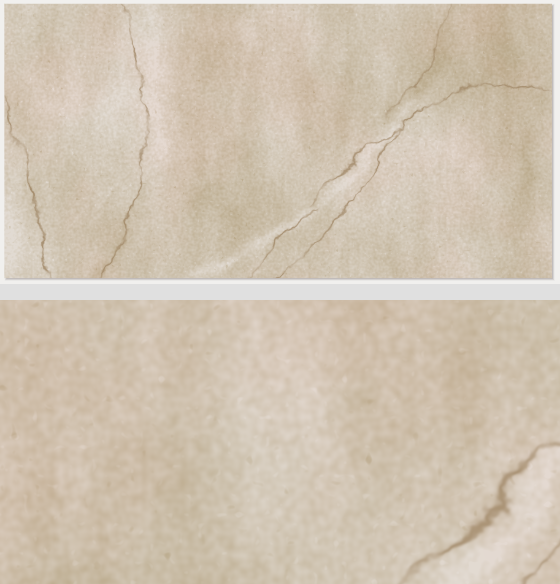
Top, the full canvas; bottom, a detail of the centre.
Write a WebGL 2 fragment shader that draws this texture.

```glsl
#version 300 es
precision highp float;
// A polished beige stone slab on a pale ground with a thin drop shadow.
// Gradient noise gives clouds, upright streaks and grain; warped, bent strokes
// give the light bands and brown cracks. Lengths are in canvas heights.

uniform vec2 u_resolution;
out vec4 fragColor;

const vec3 GROUND = vec3(0.945, 0.943, 0.935);
const vec3 SHADOW = vec3(0.73, 0.71, 0.71);
const vec3 STONE = vec3(0.822, 0.780, 0.712);
const vec3 TONE_STEP = vec3(0.034, 0.042, 0.061);  // one step lighter
const vec3 BLUSH = vec3(0.014, -0.006, -0.004);
const vec3 CRACK = vec3(0.62, 0.52, 0.39);
const vec2 MARGIN_LOW = vec2(0.0154, 0.0205);
const vec2 MARGIN_HIGH = vec2(0.028, 0.013);
const float EDGE = 0.002;
const float CLOUD = 1.5;
const float STREAK = 0.75;
const float GRAIN = 1.0;
const float WARP = 0.034;
const float HAIR = 0.0042;  // crack half width

vec2 hashGradient(vec2 cell) {
  vec3 h = fract(cell.xyx * vec3(0.1031, 0.1030, 0.0973));
  h += dot(h, h.yzx + 33.33);
  float angle = 6.28318 * fract((h.x + h.y) * h.z);
  return vec2(cos(angle), sin(angle));
}

float noise(vec2 p) {
  vec2 i = floor(p), f = fract(p);
  vec2 u = f * f * f * (f * (f * 6.0 - 15.0) + 10.0);
  vec2 e = vec2(0.0, 1.0);
  float low = mix(dot(hashGradient(i), f),
                  dot(hashGradient(i + e.yx), f - e.yx), u.x);
  float high = mix(dot(hashGradient(i + e), f - e),
                   dot(hashGradient(i + e.yy), f - e.yy), u.x);
  return mix(low, high, u.y);
}

float fbm(vec2 p) {
  float sum = 0.0, amp = 1.0;
  for (int k = 0; k < 5; k++) {
    sum += amp * noise(p);
    p = mat2(1.6, 1.2, -1.2, 1.6) * p + 17.3;
    amp *= 0.55;
  }
  return sum;
}

// Soft stroke from a to b, bowed to the left of its direction by bend.
float stroke(vec2 p, vec2 a, vec2 b, float bend, float width) {
  float len = distance(a, b);
  vec2 dir = (b - a) / len, q = p - a;
  float t = dot(q, dir) / len;
  float s = dot(q, vec2(-dir.y, dir.x)) - 4.0 * bend * t * (1.0 - t);
  float ends = smoothstep(-0.05, 0.05, t) * smoothstep(1.05, 0.95, t);
  return ends * exp(-s * s / (width * width));
}

float blob(vec2 p, vec2 centre, vec2 radius) {
  vec2 q = (p - centre) / radius;
  return exp(-dot(q, q));
}

// Broad tan stains (negative) and pale areas (positive).
float stains(vec2 p) {
  float tan_ = 1.5 * blob(p, vec2(1.78, 0.88), vec2(0.36, 0.28))
             + 1.2 * blob(p, vec2(0.78, 0.18), vec2(0.12, 0.28))
             + 1.1 * blob(p, vec2(1.86, 0.15), vec2(0.10, 0.32));
  float pale = 1.2 * blob(p, vec2(0.04, 0.18), vec2(0.12, 0.24))
             + 0.9 * blob(p, vec2(0.22, 0.53), vec2(0.10, 0.12))
             + 0.8 * blob(p, vec2(1.57, 0.27), vec2(0.20, 0.30));
  return pale - tan_;
}

float paleBands(vec2 p) {
  return 1.2 * stroke(p, vec2(0.51, 1.03), vec2(0.55, 0.42), 0.015, 0.055)
       + 0.8 * stroke(p, vec2(0.89, 0.95), vec2(0.70, 0.35), 0.04, 0.020)
       + 1.8 * stroke(p, vec2(0.67, 0.01), vec2(1.10, 0.25), 0.0, 0.022)
       + 1.6 * stroke(p, vec2(1.10, 0.25), vec2(1.47, 0.66), -0.01, 0.017);
}

float brownBands(vec2 p) {
  return stroke(p, vec2(1.39, 0.57), vec2(1.62, 1.01), -0.02, 0.028)
       + 0.9 * stroke(p, vec2(0.50, 0.36), vec2(0.35, 0.0), 0.02, 0.030)
       + 0.6 * stroke(p, vec2(1.93, 0.66), vec2(1.77, 0.0), -0.02, 0.035)
       + 0.5 * stroke(p, vec2(1.25, 0.97), vec2(1.20, 0.50), 0.0, 0.025);
}

float cracks(vec2 p) {
  float left = stroke(p, vec2(0.42, 1.0), vec2(0.36, 0.0), 0.115, HAIR)
             + stroke(p, vec2(0.01, 0.65), vec2(0.09, 0.42), 0.0, HAIR)
             + 1.2 * stroke(p, vec2(0.09, 0.42), vec2(0.17, 0.0), 0.01, HAIR);
  float diagonal = stroke(p, vec2(1.08, 0.27), vec2(1.40, 0.55), 0.015, HAIR)
                 + stroke(p, vec2(0.97, 0.02), vec2(1.40, 0.55), -0.04, HAIR)
                 + stroke(p, vec2(0.87, 0.02), vec2(1.11, 0.26), 0.02, HAIR);
  float right = stroke(p, vec2(1.40, 0.55), vec2(1.69, 0.70), 0.01, HAIR)
              + stroke(p, vec2(1.69, 0.70), vec2(1.95, 0.665), 0.015, HAIR)
              + stroke(p, vec2(1.38, 0.60), vec2(1.60, 0.99), -0.02, HAIR);
  return left + diagonal + right;
}

vec3 slab(vec2 p) {
  vec2 w = p + WARP * vec2(fbm(p * 7.0), fbm(p * 7.0 + 41.0));
  float patchy = smoothstep(-0.45, 0.35, fbm(p * 8.0 + 9.0));
  float grain = noise(p * 105.0) + 0.8 * noise(p * 61.0 + 5.0);
  float tone = CLOUD * fbm(p * vec2(3.2, 2.4) + 3.0) - 0.1;
  tone += STREAK * fbm(w * vec2(15.0, 2.2) + 20.0) + GRAIN * grain;
  tone += stains(w) + paleBands(w) * mix(0.5, 1.0, patchy) - 1.1 * brownBands(w);
  tone += 0.9 * smoothstep(0.33, 0.6, noise(p * 88.0 + 70.0));   // glints
  tone -= 1.5 * smoothstep(0.36, 0.6, noise(p * 72.0 + 30.0)) * patchy;  // pits
  vec3 colour = STONE + TONE_STEP * clamp(tone, -2.6, 1.8);
  colour += BLUSH * smoothstep(-0.3, 0.5, fbm(p * 2.1 + 60.0));
  return mix(colour, CRACK, clamp(cracks(w) * mix(0.25, 0.75, patchy), 0.0, 0.8));
}

// Coverage of the slab rectangle, with an edge of the given softness.
float cover(vec2 p, vec2 size, float soft) {
  vec2 d = max(MARGIN_LOW - p, p - size + MARGIN_HIGH);
  return smoothstep(soft, -soft, max(d.x, d.y));
}

void main() {
  vec2 p = gl_FragCoord.xy / u_resolution.y;
  vec2 size = vec2(u_resolution.x / u_resolution.y, 1.0);
  float shade = cover(p - vec2(0.005, -0.005), size, 0.006);
  vec3 colour = mix(GROUND, SHADOW, shade);
  fragColor = vec4(mix(colour, slab(p), cover(p, size, EDGE)), 1.0);
}
```
